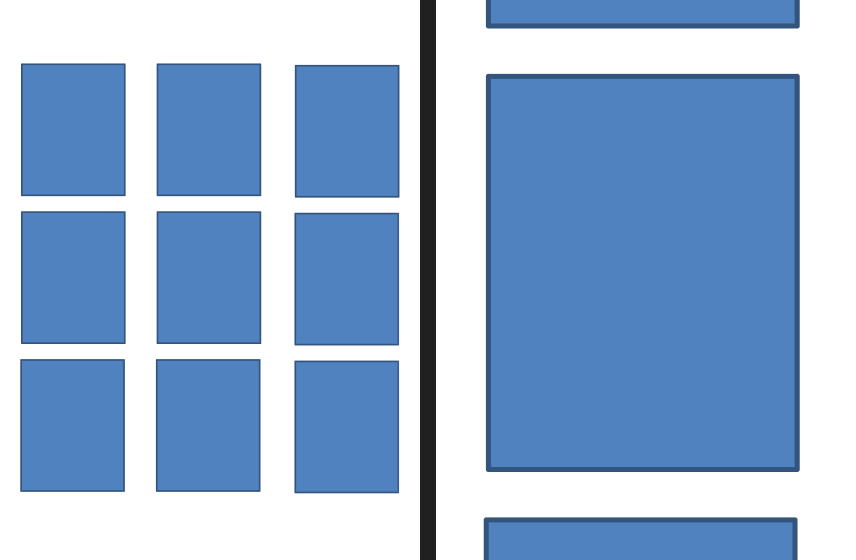
Left, the full canvas; right, a detail of the centre.
Write a WebGL 1 fragment shader that draws this pattern.

```glsl
precision highp float;
// Three by three grid of blue outlined cards on white, slightly misaligned by hand.

uniform vec2 u_resolution;

const vec3 PAPER = vec3(1.0);
const vec3 FILL = vec3(0.31, 0.51, 0.75);
const vec3 OUTLINE = vec3(0.20, 0.33, 0.49);
const vec3 SOFT_OUTLINE = vec3(0.22, 0.36, 0.57);

// Lengths are fractions of the canvas height.
const vec2 FIRST_CENTER = vec2(0.1309, 0.7682);
const vec2 PITCH = vec2(0.2422, -0.2640);
const vec2 HALF_SIZE = vec2(0.0934, 0.1185);
const float LINE_WIDTH = 0.0030;
const float CORNER_RADIUS = 0.0015;

float roundedBox(vec2 p, vec2 halfSize, float radius) {
  vec2 q = abs(p) - halfSize + radius;
  return length(max(q, 0.0)) + min(max(q.x, q.y), 0.0) - radius;
}

// Antialiased coverage of the inside of a distance field.
float coverage(float dist, float pixel) {
  return clamp(0.5 - dist / pixel, 0.0, 1.0);
}

// Card center, with the small placement drift of the last column and row.
vec2 cardCenter(vec2 cell) {
  float lastColumn = step(1.5, cell.x);
  float lastRow = step(1.5, cell.y);
  vec2 center = FIRST_CENTER + cell * PITCH;
  center += lastColumn * vec2(0.0046, -0.0026);
  center.x -= mix(0.0013 * lastRow, 0.0007 * step(0.5, cell.y), lastColumn);
  return center;
}

// Outline color, bluer along the right edge of the lower last-column cards.
vec3 outlineColor(vec2 p, vec2 cell) {
  float softCard = step(1.5, cell.x) * step(0.5, cell.y);
  float rightEdge = step(HALF_SIZE.x - LINE_WIDTH, p.x);
  return mix(OUTLINE, SOFT_OUTLINE, softCard * rightEdge);
}

vec3 drawCard(vec3 color, vec2 p, vec2 cell, float pixel) {
  float dist = roundedBox(p, HALF_SIZE, CORNER_RADIUS);
  color = mix(color, outlineColor(p, cell), coverage(dist, pixel));
  return mix(color, FILL, coverage(dist + LINE_WIDTH, pixel));
}

void main() {
  vec2 p = gl_FragCoord.xy / u_resolution * vec2(0.75, 1.0);
  float pixel = 1.0 / u_resolution.y;
  vec3 color = PAPER;

  for (int row = 0; row < 3; row++) {
    for (int column = 0; column < 3; column++) {
      vec2 cell = vec2(float(column), float(row));
      color = drawCard(color, p - cardCenter(cell), cell, pixel);
    }
  }
  gl_FragColor = vec4(color, 1.0);
}
```
